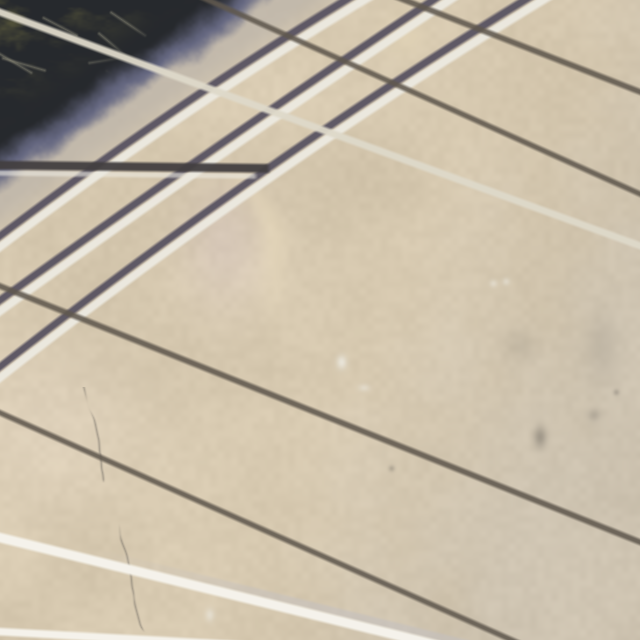
A WebGL 1 fragment shader for this texture:

```glsl
precision highp float;
// Sunlit tan paving crossed by thin wires, with three curved dark/white seams
// and a shaded grassy corner. Value noise mottles the ground; soft distance
// bands draw every line, and hashed segments scatter the grass blades.

uniform vec2 u_resolution;

const vec3 SAND = vec3(0.838, 0.784, 0.685);
const vec3 SAND_GRAY = vec3(0.795, 0.757, 0.690);
const vec3 SAND_WARM = vec3(0.895, 0.840, 0.720);
const vec3 WHITE = vec3(0.925, 0.915, 0.880);
const vec3 WIRE = vec3(0.375, 0.345, 0.305);
const vec3 SEAM = vec3(0.330, 0.310, 0.370);
const vec3 SHADE_BLUE = vec3(0.400, 0.410, 0.510);
const vec3 SHADE_DARK = vec3(0.150, 0.160, 0.175);
const vec3 GRASS = vec3(0.350, 0.345, 0.230);
const vec3 BLADE = vec3(0.600, 0.590, 0.510);
const float SOFT = 0.0032;       // blur of line edges
const float SEAM_GAP = 0.0175;   // drop from dark seam to its white edge
const float EDGE_SLOPE = 0.68;   // slope of the shade boundary

float hash(vec2 p) {
  vec3 q = fract(vec3(p.xyx) * 0.1031);
  q += dot(q, q.yzx + 33.33);
  return fract((q.x + q.y) * q.z);
}

float noise(vec2 p) {
  vec2 i = floor(p), f = fract(p);
  f = f * f * (3.0 - 2.0 * f);
  return mix(mix(hash(i), hash(i + vec2(1.0, 0.0)), f.x),
             mix(hash(i + vec2(0.0, 1.0)), hash(i + vec2(1.0, 1.0)), f.x), f.y);
}

float fbm(vec2 p) {
  float sum = 0.0, amp = 0.5;
  for (int i = 0; i < 4; i++) {
    sum += amp * noise(p);
    p = p * 2.03 + 17.1;
    amp *= 0.5;
  }
  return sum / 0.9375;
}

// Coverage of a band of given half width at distance d from its centre
float band(float d, float halfWidth) {
  float s = max(SOFT, 0.7 / u_resolution.y);
  return 1.0 - smoothstep(halfWidth - s, halfWidth + s, abs(d));
}

// Signed distance to the line y = height + slope * x
float lineDist(vec2 p, float height, float slope) {
  return (p.y - height - slope * p.x) * inversesqrt(1.0 + slope * slope);
}

float segmentDist(vec2 p, vec2 a, vec2 b) {
  vec2 v = b - a;
  return length(p - a - v * clamp(dot(p - a, v) / dot(v, v), 0.0, 1.0));
}

float blob(vec2 p, vec2 centre, vec2 size) {
  vec2 q = (p - centre) / size;
  return exp(-dot(q, q));
}

vec3 ground(vec2 p) {
  float mottle = fbm(p * 7.0);
  vec3 c = mix(SAND, SAND_GRAY, 0.8 * smoothstep(0.5, 1.0, p.x - 0.5 * p.y + 0.35 * mottle));
  c += 0.07 * (mottle - 0.5) + 0.025 * (noise(p * 90.0) - 0.5);
  // Pale stains
  float bend = 0.427 - 5.0 * (p.y - 0.62) * (p.y - 0.62) * step(0.62, p.y);
  c = mix(c, SAND_WARM, 0.65 * blob(p, vec2(bend, 0.64), vec2(0.02, 0.10)));
  c = mix(c, SAND_WARM, 0.5 * blob(p, vec2(0.635, 0.945), vec2(0.035)));
  c += vec3(0.005, 0.0, 0.035) * blob(p, vec2(0.35, 0.62), vec2(0.06, 0.09));
  c += vec3(0.02, 0.02, 0.03) * blob(p, vec2(0.08, 0.34), vec2(0.13));
  // Bright flecks
  float fleck = blob(p, vec2(0.534, 0.434), vec2(0.008, 0.011)) + 0.6 * blob(p, vec2(0.569, 0.394), vec2(0.009, 0.006));
  fleck += 0.6 * (blob(p, vec2(0.771, 0.557), vec2(0.006)) + blob(p, vec2(0.791, 0.560), vec2(0.006)));
  fleck += 0.7 * blob(p, vec2(0.328, 0.039), vec2(0.007, 0.010));
  c = mix(c, WHITE, min(0.8 * fleck, 1.0));
  // Gray smudges and a broken crack
  float smudge = blob(p, vec2(0.844, 0.317), vec2(0.010, 0.016)) + 0.6 * blob(p, vec2(0.928, 0.351), vec2(0.010));
  smudge += 0.35 * blob(p, vec2(0.94, 0.46), vec2(0.025, 0.05)) + 0.3 * blob(p, vec2(0.81, 0.46), vec2(0.025));
  smudge += 0.7 * (blob(p, vec2(0.612, 0.268), vec2(0.005)) + blob(p, vec2(0.963, 0.387), vec2(0.005)));
  float crackX = 0.228 - 0.25 * p.y + 0.012 * (noise(vec2(p.y * 38.0, 3.0)) - 0.5);
  float crack = band(p.x - crackX, 0.001) * smoothstep(0.3, 0.6, noise(vec2(p.y * 30.0, 8.0))) * step(p.y, 0.395);
  return mix(c, vec3(0.43, 0.41, 0.38), min(0.45 * smudge + 0.6 * crack, 1.0));
}

vec3 shadedCorner(vec2 p, vec3 c) {
  float d = lineDist(p, 0.709, EDGE_SLOPE);
  float rough = d + 0.03 * (fbm(p * 22.0) - 0.5);
  c = mix(c, vec3(0.735, 0.705, 0.665), 0.75 * smoothstep(-0.085, -0.02, d));
  vec3 turf = mix(SHADE_DARK, GRASS, smoothstep(0.4, 0.8, fbm(p * vec2(16.0, 30.0))) * smoothstep(0.06, 0.2, d));
  for (int i = 0; i < 14; i++) {
    float k = float(i);
    vec2 root = vec2(0.23 * hash(vec2(k, 1.0)) - 0.03, 0.82 + 0.18 * hash(vec2(k, 5.0)));
    vec2 tip = root + vec2(0.04 + 0.07 * hash(vec2(k, 9.0)), 0.09 * (hash(vec2(k, 13.0)) - 0.6));
    turf = mix(turf, BLADE, 0.55 * band(segmentDist(p, root, tip), 0.0015) * smoothstep(0.04, 0.1, d));
  }
  c = mix(c, SHADE_BLUE, smoothstep(-0.012, 0.022, rough));
  return mix(c, turf, smoothstep(0.015, 0.06, rough));
}

void main() {
  vec2 p = gl_FragCoord.xy / u_resolution;
  vec3 c = shadedCorner(p, ground(p));

  // Curved seams: height, slope and bend of each
  for (int i = 0; i < 3; i++) {
    vec3 s = i == 0 ? vec3(0.6315, 0.755, 0.135) : i == 1 ? vec3(0.531, 0.722, 0.043) : vec3(0.427, 0.784, 0.104);
    float d = (p.y - s.x - s.y * p.x + s.z * p.x * p.x) * 0.82;
    c = mix(c, WHITE, 0.95 * band(d + SEAM_GAP * 0.82, 0.0062));
    c = mix(c, SEAM, 0.92 * band(d, 0.0058));
  }
  // Level bar with a pale lower edge
  float bar = lineDist(p, 0.742, -0.012);
  c = mix(c, WHITE, 0.6 * band(bar + 0.0125, 0.004) * (1.0 - smoothstep(0.395, 0.405, p.x)));
  c = mix(c, vec3(0.26, 0.245, 0.25), 0.95 * band(bar, 0.0068) * (1.0 - smoothstep(0.415, 0.425, p.x)));

  // Dark wires
  float wires = max(band(lineDist(p, 0.553, -0.400), 0.0045), band(lineDist(p, 0.355, -0.444), 0.0042));
  wires = max(wires, band(lineDist(p, 1.146, -0.449), 0.0042));
  wires = max(wires, band(lineDist(p, 1.2465, -0.39), 0.0045));
  c = mix(c, WIRE, 0.88 * wires);

  // Pale wire and the thick white strips, with a cool fringe
  c = mix(c, vec3(0.87, 0.85, 0.79), 0.95 * band(lineDist(p, 0.981, -0.365), 0.0055));
  float strip = lineDist(p, 0.160, -0.246);
  c = mix(c, vec3(0.76, 0.75, 0.76), 0.5 * band(strip - 0.013, 0.006) * smoothstep(0.1, 0.5, p.x));
  c = mix(c, vec3(0.96, 0.95, 0.92), max(band(strip, 0.0075), band(lineDist(p, 0.013, -0.055), 0.006)));
  gl_FragColor = vec4(clamp(c, 0.0, 1.0), 1.0);
}
```
